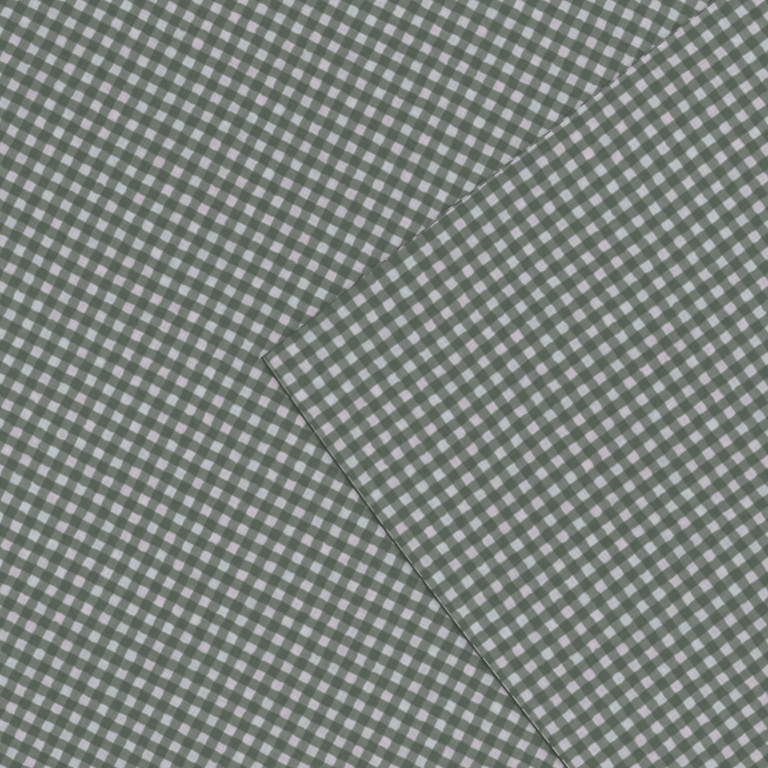
Give the GLSL for this texture, as a WebGL 1 fragment shader.

```glsl
precision highp float;
// Small green gingham cloth, with a folded flap of the same cloth lying across it.
uniform vec2 u_resolution;

// Cloth colours
const vec3 PALE = vec3(0.725, 0.73, 0.75);
const vec3 WARP_MID = vec3(0.44, 0.47, 0.44);
const vec3 WEFT_MID = vec3(0.465, 0.487, 0.465);
const vec3 DARK = vec3(0.345, 0.385, 0.345);
const vec3 PINK_TINT = vec3(0.018, -0.012, 0.0);
const vec3 THREAD = vec3(0.66, 0.68, 0.64);

// Check layout: angle in radians, period and the centre of one pale check
const float BASE_ANGLE = -0.482;
const float BASE_PERIOD = 0.0266;
const vec2 BASE_ANCHOR = vec2(0.371, 0.643);
const float FLAP_ANGLE = 0.646;
const float FLAP_PERIOD = 0.0271;
const vec2 FLAP_ANCHOR = vec2(0.4896, 0.626);
const float PALE_HALF = 0.242;  // half width of a pale stripe, in periods
const float STRIPE_BLUR = 0.07; // softness of a stripe edge, in periods
const float WOBBLE = 0.13;      // drift of the checks, in periods

// Flap outline
const vec2 CORNER = vec2(0.340, 0.535);
const vec2 UPPER_DIR = vec2(0.785, 0.619);
const vec2 LOWER_DIR = vec2(0.597, -0.802);
const float LOWER_LENGTH = 0.667;
const float LOWER_BOW = 0.005;
const float STITCH_LENGTH = 0.021;

float hash(vec2 p) {
  vec3 h = fract(vec3(p.xyx) * 0.1031);
  h += dot(h, h.yzx + 33.33);
  return fract((h.x + h.y) * h.z);
}

float noise(vec2 p) {
  vec2 i = floor(p), f = fract(p);
  f = f * f * (3.0 - 2.0 * f);
  return mix(mix(hash(i), hash(i + vec2(1.0, 0.0)), f.x),
             mix(hash(i + vec2(0.0, 1.0)), hash(i + 1.0), f.x), f.y);
}

// 1 on a pale stripe, 0 on a green one
vec2 paleStripes(vec2 q, float blur) {
  vec2 d = abs(fract(q + 0.5) - 0.5);
  return 1.0 - smoothstep(PALE_HALF - blur, PALE_HALF + blur, d);
}

vec3 gingham(vec2 p, vec2 anchor, float angle, float period, float pixel) {
  float c = cos(angle), s = sin(angle);
  vec2 d = p - anchor;
  vec2 q = vec2(c * d.x + s * d.y, c * d.y - s * d.x) / period;
  q += WOBBLE * (vec2(noise(p * 7.0 + 3.0), noise(p * 7.0 + 41.0)) - 0.5);

  // Fuzzy stripe edges
  vec2 fuzz = vec2(noise(q * 4.0 + 60.0), noise(q * 4.0 + 90.0)) - 0.5;
  vec2 pale = paleStripes(q + 0.06 * fuzz, max(STRIPE_BLUR, 0.7 * pixel / period));
  vec3 col = mix(mix(DARK, WARP_MID, pale.x), mix(WEFT_MID, PALE, pale.x), pale.y);

  // Each check differs a little in tint and brightness
  vec2 cell = floor(q + 0.5) + 200.0;
  float bothPale = pale.x * pale.y;
  col += PINK_TINT * (2.0 * hash(cell) - 0.8) * bothPale;
  col *= 1.0 + 0.03 * (hash(cell + 17.0) - 0.5) * bothPale;

  // Threads run along both directions of the weave
  float grain = noise(q * vec2(3.0, 11.0) + 300.0) + noise(q * vec2(11.0, 3.0) + 500.0) - 1.0;
  return col * (1.0 + 0.06 * grain);
}

// Soft line of the given half width around distance zero
float line(float d, float halfWidth, float pixel) {
  return 1.0 - smoothstep(halfWidth - 0.6 * pixel, halfWidth + 0.6 * pixel, abs(d));
}

float dashes(float along, float fill) {
  float d = abs(fract(along / STITCH_LENGTH) - 0.5);
  return 1.0 - smoothstep(0.5 * fill - 0.08, 0.5 * fill + 0.08, d);
}

void main() {
  float pixel = 1.0 / min(u_resolution.x, u_resolution.y);
  vec2 p = gl_FragCoord.xy * pixel;

  // Distances to the two flap edges, positive inside
  vec2 r = p - CORNER;
  float alongUpper = dot(r, UPPER_DIR);
  float alongLower = dot(r, LOWER_DIR);
  float t = clamp(alongLower / LOWER_LENGTH, 0.0, 1.0);
  float upper = dot(r, vec2(UPPER_DIR.y, -UPPER_DIR.x));
  float lower = dot(r, vec2(-LOWER_DIR.y, LOWER_DIR.x)) + 4.0 * LOWER_BOW * t * (1.0 - t);
  upper += 0.0015 * (noise(vec2(alongUpper * 45.0, 5.0)) - 0.5);
  float inside = min(upper, lower);
  float flapMask = smoothstep(-0.7 * pixel, 0.7 * pixel, inside);

  // Lower cloth, shaded beside the flap
  vec3 base = gingham(p, BASE_ANCHOR, BASE_ANGLE, BASE_PERIOD, pixel);
  float shade = upper < lower ? 0.16 : 0.3;
  base *= 1.0 - shade * exp(min(inside, 0.0) / 0.0035);

  // Flap with a hem: a dark broken crease above, pale stitches below
  vec3 flap = gingham(p, FLAP_ANCHOR, FLAP_ANGLE, FLAP_PERIOD, pixel);
  float crease = line(upper - 0.0012, 0.0013, pixel) * step(0.0, lower);
  flap = mix(flap, DARK * 0.85, crease * (0.25 + 0.45 * dashes(alongUpper, 0.6)));
  float stitch = line(lower - 0.0022, 0.0011, pixel) * dashes(alongLower, 0.68);
  flap = mix(flap, THREAD, stitch * step(0.0, upper) * mix(0.35, 0.8, t));

  vec3 col = mix(base, flap, flapMask);
  float seam = line(lower, 0.0013, pixel) * step(0.0, upper);
  col = mix(col, DARK * 0.6, 0.65 * seam);

  // Gentle uneven light
  col *= 0.99 + 0.03 * (noise(p * 2.5 + 9.0) - 0.3);
  gl_FragColor = vec4(col, 1.0);
}
```
